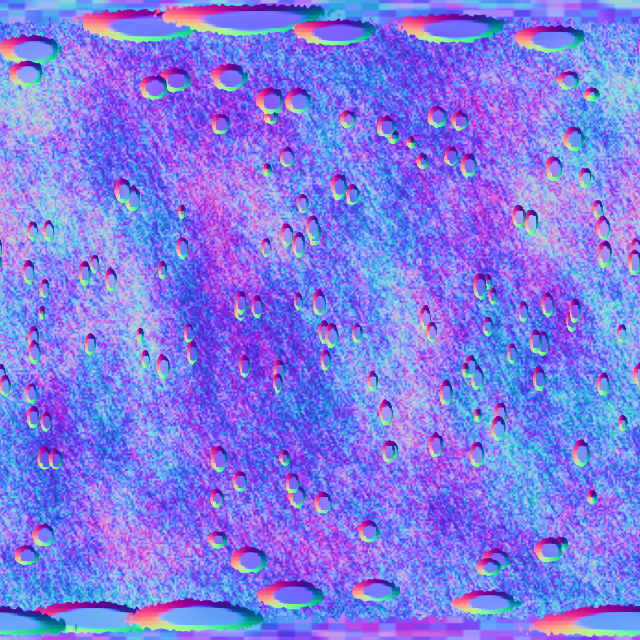
A Shadertoy shader for this texture map:

```glsl
const float PI = 3.14159265;
const int CRATER_COUNT = 140;
const int POLAR_CRATERS = 12;

float hash(vec3 p) {
    p = fract(p * vec3(0.1031, 0.1130, 0.0973));
    p += dot(p, p.yzx + 33.33);
    return fract((p.x + p.y) * p.z);
}

// Trilinear value noise in 0..1
float noise(vec3 p) {
    vec3 i = floor(p), f = fract(p);
    f = f * f * (3.0 - 2.0 * f);
    vec2 e = vec2(0.0, 1.0);
    vec4 near = vec4(hash(i), hash(i + e.yxx), hash(i + e.xyx), hash(i + e.yyx));
    vec4 far = vec4(hash(i + e.xxy), hash(i + e.yxy), hash(i + e.xyy), hash(i + e.yyy));
    vec4 z = mix(near, far, f.z);
    vec2 y = mix(z.xy, z.zw, f.y);
    return mix(y.x, y.y, f.x);
}

// Two independent noises, centred on zero
vec2 noisePair(vec3 p) {
    return vec2(noise(p + 40.0), noise(p + 97.0)) - 0.5;
}

// Soft-edged staircase
vec2 terrace(vec2 p) {
    return floor(p) + smoothstep(0.3, 0.7, fract(p));
}

vec3 spherePoint(float lon, float lat) {
    return vec3(cos(lat) * cos(lon), sin(lat), cos(lat) * sin(lon));
}

vec3 uvToSphere(vec2 uv) {
    return spherePoint(uv.x * 2.0 * PI, (uv.y - 0.5) * PI);
}

// Offset from a centre, expressed along local east and north
vec2 tangentOffset(vec2 uv, vec3 centre) {
    float lon = uv.x * 2.0 * PI, lat = (uv.y - 0.5) * PI;
    vec3 d = spherePoint(lon, lat) - centre;
    vec3 east = vec3(-sin(lon), 0.0, cos(lon));
    vec3 north = spherePoint(lon, lat + 0.5 * PI);
    return vec2(dot(d, east), dot(d, north));
}

// Broad colour patches, leaning diagonally
vec2 patchTilt(vec2 uv) {
    vec3 p = uvToSphere(uv + vec2(0.25 * uv.y, 0.0));
    return 0.95 * noisePair(p * 2.1) + 0.6 * noisePair(p * 5.0) + 0.25 * noisePair(p * 13.0);
}

// Diagonal scratches plus fine grit
vec2 grainTilt(vec2 uv) {
    vec2 q = vec2(dot(uv, vec2(0.5, -0.87)), dot(uv, vec2(0.87, 0.5)));
    vec2 scratch = noisePair(vec3(q * vec2(75.0, 220.0), 3.0));
    vec2 grit = noisePair(vec3(uv * vec2(347.0, 331.0), 9.0));
    return 0.75 * scratch + 1.05 * grit;
}

// Blocky, strongly tilted strips along the upper and lower border
vec2 poleTilt(vec2 uv) {
    vec2 blocks = noisePair(vec3(terrace(uv * vec2(38.0, 95.0)), 5.0));
    vec2 columns = noisePair(vec3(terrace(uv * vec2(9.0, 40.0)), 7.0));
    vec2 bias = uv.y > 0.5 ? vec2(-0.12, 0.18) : vec2(0.08, -0.05);
    return 0.75 * blocks + 0.7 * columns + bias;
}

float poleMask(vec2 uv) {
    float edgeDistance = min(uv.y, 1.0 - uv.y);
    float scallop = abs(sin(uv.x * 38.0 * PI));
    float ragged = noise(vec3(uv.x * 190.0, uv.y * 30.0, 2.0));
    float edge = 0.024 + 0.007 * scallop + 0.014 * ragged;
    return 1.0 - smoothstep(edge - 0.002, edge + 0.002, edgeDistance);
}

// Centre on the sphere in xyz, radius in w
vec4 craterAt(int index) {
    float id = float(index);
    float pick = hash(vec3(id, 3.0, 11.0));
    float size = hash(vec3(id, 7.0, 23.0));
    float lon = hash(vec3(id, 13.0, 5.0)) * 2.0 * PI;
    float lat = asin(1.9 * pick - 0.95);
    float radius = mix(0.027, 0.067, sqrt(size));
    if (index < POLAR_CRATERS) {
        float side = index % 2 == 0 ? 1.0 : -1.0;
        lat = side * mix(1.31, 1.48, pick);
        lon = (id + 0.7 * size) / float(POLAR_CRATERS) * 2.0 * PI;
        radius = mix(0.055, 0.08, size);
    }
    return vec4(spherePoint(lon, lat), radius);
}

// Steep walls facing inward around a flat floor
vec3 addCrater(vec3 normal, vec3 floorNormal, vec2 uv, vec4 crater) {
    vec2 q = tangentOffset(uv, crater.xyz) / crater.w;
    float wobble = 0.22 * (noise(vec3(uv * vec2(210.0, 120.0), 1.0)) - 0.5);
    float inside = 1.0 - smoothstep(0.9, 1.04, length(q) + wobble);
    vec2 grid = vec2(200.0, 150.0);
    vec2 facet = tangentOffset(terrace(uv * grid) / grid, crater.xyz) / crater.w;
    vec2 inward = -normalize(mix(q, facet, 0.5) + 0.001);
    float floorSize = mix(0.2, 0.62, smoothstep(0.03, 0.05, crater.w));
    float rise = length(mix(q, facet, 0.6) - vec2(0.1, -0.06));
    float wall = smoothstep(floorSize - 0.1, floorSize + 0.12, rise);
    vec3 wallNormal = normalize(vec3(inward, 0.08));
    return mix(normal, mix(floorNormal, wallNormal, wall), inside);
}

void mainImage(out vec4 fragColor, in vec2 fragCoord) {
    vec2 uv = fragCoord / iResolution.xy;
    vec2 tilt = patchTilt(uv);
    vec2 ground = mix(tilt + grainTilt(uv), poleTilt(uv), poleMask(uv));
    vec3 normal = normalize(vec3(ground + vec2(-0.02, -0.04), 0.9));
    vec3 floorNormal = normalize(vec3(0.8 * tilt, 1.0));

    vec3 here = uvToSphere(uv);
    for (int i = 0; i < CRATER_COUNT; i++) {
        vec4 crater = craterAt(i);
        if (distance(here, crater.xyz) < 1.3 * crater.w)
            normal = addCrater(normal, floorNormal, uv, crater);
    }
    fragColor = vec4(0.5 + 0.5 * normalize(normal), 1.0);
}
```
